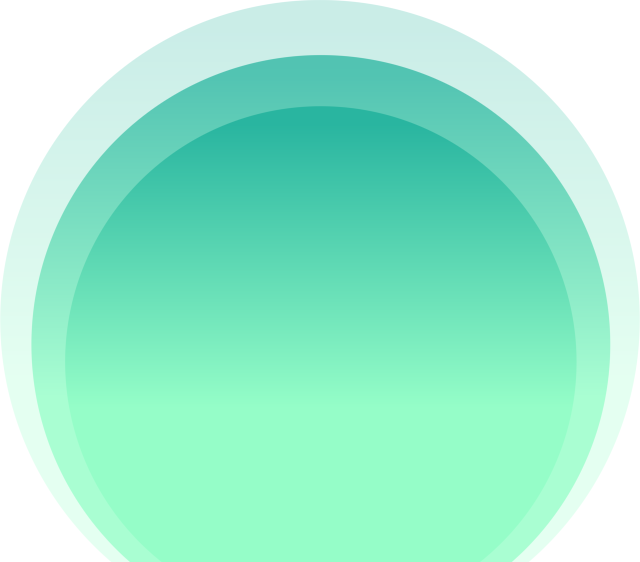
A Shadertoy shader for this background:

```glsl
// Three nested translucent discs with a teal to mint vertical gradient on white.

#define TEAL vec3(0.161, 0.710, 0.627)
#define MINT vec3(0.584, 0.994, 0.784)
#define FADE_START 0.036   // gradient start, as a fraction of the diameter from the top
#define FADE_END 0.590     // gradient end, same measure
#define OUTER_ALPHA 0.25
#define MIDDLE_ALPHA 0.75

// Lays a gradient disc over the backdrop; lengths are in canvas heights.
vec3 addDisc(vec3 backdrop, vec2 p, vec2 center, float radius, float alpha) {
    float pixel = 1.0 / iResolution.y;
    float signedDist = length(p - center) - radius;
    float coverage = 1.0 - smoothstep(-0.7 * pixel, 0.7 * pixel, signedDist);

    float depth = (center.y + radius - p.y) / (2.0 * radius);
    float fade = clamp((depth - FADE_START) / (FADE_END - FADE_START), 0.0, 1.0);
    return mix(backdrop, mix(TEAL, MINT, fade), coverage * alpha);
}

void mainImage(out vec4 fragColor, in vec2 fragCoord) {
    // Horizontally centred, with y rising from 0 to 1
    vec2 p = vec2(fragCoord.x - 0.5 * iResolution.x, fragCoord.y) / iResolution.y;

    // Discs from back to front
    vec3 color = vec3(1.0);
    color = addDisc(color, p, vec2(0.0, 0.431), 0.569, OUTER_ALPHA);
    color = addDisc(color, p, vec2(0.0015, 0.387), 0.515, MIDDLE_ALPHA);
    color = addDisc(color, p, vec2(0.0015, 0.356), 0.455, 1.0);

    fragColor = vec4(color, 1.0);
}
```
